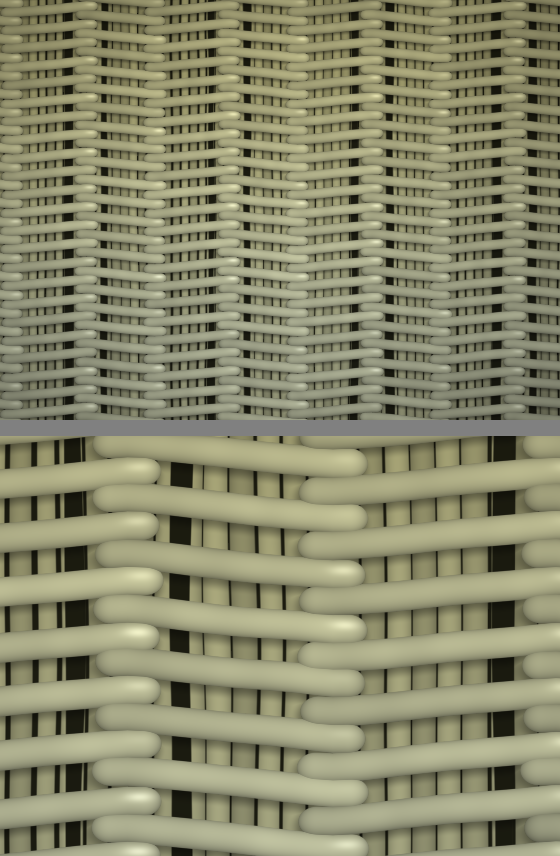
Top: the whole. Bottom: its middle third, enlarged.
This texture is drawn by a Shadertoy shader. Its source:

```glsl
const float ROWS = 23.0;          // strands from bottom to top
const float COLUMN_PITCH = 3.91;  // lengths below are in row heights
const float FIRST_COLUMN = 0.66;
const float ODD_SHIFT = 0.16;
const float STRAND_RADIUS = 0.275;
const float OVERLAP = 0.62;       // strand reach past a column
const float RISE = 0.19;          // half the climb across a cell
const float JITTER = 0.07;
const float REED_PITCH = 0.47;
const float SLOT_INSET = 0.98;    // open slot, measured from a column
const vec3 STRAND_COLOR = vec3(0.71, 0.71, 0.585);
const vec3 REED_COLOR = vec3(0.60, 0.595, 0.46);
const vec3 GAP_COLOR = vec3(0.10, 0.10, 0.06);
const vec3 WARM_TINT = vec3(1.02, 1.0, 0.89);
const vec3 COOL_TINT = vec3(0.98, 1.0, 1.03);

vec2 hash2(vec2 p) {
    vec3 a = fract(p.xyx * vec3(0.1031, 0.1030, 0.0973));
    a += dot(a, a.yzx + 33.33);
    return fract((a.xx + a.yz) * a.zy);
}

float gradientAt(vec2 corner, vec2 offset) {
    return dot(hash2(corner) * 2.0 - 1.0, offset);
}

float gradientNoise(vec2 p) {
    vec2 i = floor(p), f = fract(p);
    vec2 u = f * f * f * (f * (f * 6.0 - 15.0) + 10.0);
    vec2 e = vec2(1.0, 0.0);
    return mix(mix(gradientAt(i, f), gradientAt(i + e, f - e), u.x),
               mix(gradientAt(i + e.yx, f - e.yx), gradientAt(i + 1.0, f - 1.0), u.x), u.y);
}

float columnX(float index) {
    return FIRST_COLUMN + index * COLUMN_PITCH + ODD_SHIFT * mod(index, 2.0);
}

// Shaded colour in rgb, distance to the nearest strand axis in w
vec4 strand(vec2 q, float cell) {
    float left = columnX(cell), right = columnX(cell + 1.0);
    float even = 1.0 - mod(cell, 2.0);
    float t = clamp((q.x - left) / (right - left), 0.0, 1.0);
    float y = q.y - 0.5 * even - RISE * (2.0 * t - 1.0) * (2.0 * even - 1.0);
    y += 0.05 * gradientNoise(vec2(q.x * 0.5, q.y * 0.3));
    float row = round(y);
    vec2 rnd = hash2(vec2(cell, row) + 17.0);
    float dy = y - row + JITTER * (rnd.x - 0.5);

    // Rounded ends
    float reach = 0.5 * (right - left) + OVERLAP + 0.1 * (rnd.y - 0.5);
    float along = q.x - 0.5 * (left + right);
    float past = max(abs(along) - reach + STRAND_RADIUS * 1.25, 0.0) * 0.8;
    float d = length(vec2(past, dy));

    // Tube shading with a glint near the right end
    float n = dy / STRAND_RADIUS;
    float edge = min(d / STRAND_RADIUS, 1.0);
    float light = 0.60 + 0.38 * sqrt(1.0 - edge * edge) + 0.07 * clamp(n, -1.0, 1.0);
    light *= mix(0.93, 1.02, t) * (0.96 + 0.08 * rnd.y);
    light += 0.06 * gradientNoise(vec2(q.x * 1.3, row * 3.7 + cell));
    float glintX = along - reach + 0.40;
    float glint = exp(-14.0 * glintX * glintX - 9.0 * (n - 0.3) * (n - 0.3));
    return vec4(STRAND_COLOR * light + 0.2 * glint * rnd.x, d);
}

// Upright reeds with slits and one open slot per cell
vec3 reeds(vec2 q, float cell, float px) {
    float left = columnX(cell), width = columnX(cell + 1.0) - left;
    float x = q.x - left + 0.12 * gradientNoise(vec2(q.x * 0.6, q.y * 0.22));
    float s = x / REED_PITCH;
    vec2 rnd = hash2(vec2(floor(s), cell + 40.0));
    float f = abs(fract(s) - 0.5);
    float halfWidth = 0.48 - 0.14 * rnd.x * rnd.x;
    float blur = px / REED_PITCH;
    float solid = 1.0 - smoothstep(halfWidth - blur, halfWidth + blur, f);

    vec2 cellRnd = hash2(vec2(cell + 5.0, 91.0));
    float slotX = mod(cell, 2.0) > 0.5 ? SLOT_INSET : width - SLOT_INSET;
    float slotHalf = 0.14 + 0.13 * cellRnd.x + 0.12 * gradientNoise(vec2(cell * 3.3, q.y * 0.15));
    solid *= smoothstep(-px, px, abs(x - slotX) - slotHalf);

    float light = (0.86 + 0.2 * rnd.y) * (1.0 - 0.9 * f * f);
    return mix(GAP_COLOR, REED_COLOR * light, solid);
}

void mainImage(out vec4 fragColor, in vec2 fragCoord) {
    vec2 uv = fragCoord / iResolution.xy;
    vec2 q = fragCoord / iResolution.y * ROWS;
    float px = ROWS / iResolution.y;
    float column = round((q.x - FIRST_COLUMN - 0.5 * ODD_SHIFT) / COLUMN_PITCH);
    float cell = q.x < columnX(column) ? column - 1.0 : column;

    // The two cells meeting at the column interlock
    vec4 a = strand(q, column - 1.0);
    vec4 b = strand(q, column);
    vec4 top = mix(a, b, smoothstep(-px, px, a.w - b.w));
    float cover = 1.0 - smoothstep(-0.7 * px, 0.7 * px, min(a.w, b.w) - STRAND_RADIUS);

    // Reeds lie in the shade of the strands above them
    vec2 above = q + vec2(0.06, 0.11);
    float shade = min(strand(above, column - 1.0).w, strand(above, column).w);
    vec3 color = reeds(q, cell, px) * mix(0.66, 1.0, smoothstep(0.16, 0.40, shade));
    color = mix(color, top.rgb, cover);

    // Uneven room light
    vec2 c = uv - vec2(0.47, 0.5);
    color *= 1.03 - 0.55 * dot(c, c) + 0.06 * gradientNoise(uv * 3.0);
    color *= mix(COOL_TINT, WARM_TINT, smoothstep(0.1, 0.95, uv.y));
    fragColor = vec4(color, 1.0);
}
```
